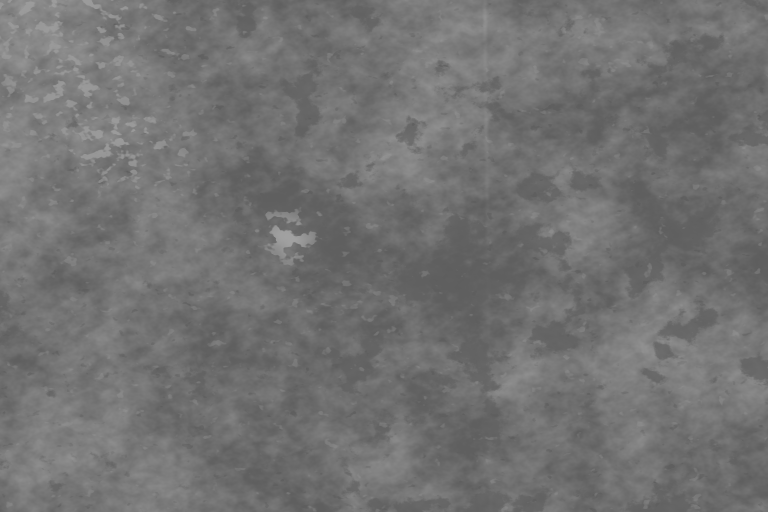
Give the GLSL for this texture, as a Shadertoy shader.

```glsl
#define BASE_TONE 0.436
#define FLOOR_TONE 0.368
#define FLAKE_TONE 0.625
#define STAIN_CONTRAST 1.3
#define CLOUD_CONTRAST 0.22
#define BLOTCH_CONTRAST 0.09
#define GRAIN_CONTRAST 0.10
#define STREAK_CONTRAST 0.04
#define PATCH_SCALE vec2(8.5, 11.0)
#define FLAKE_SCALE vec2(32.0, 44.0)
#define SEAM_X 0.947

vec2 gradientAt(vec2 cell) {
    vec3 q = fract(cell.xyx * vec3(0.1031, 0.1030, 0.0973));
    q += dot(q, q.yzx + 33.33);
    float angle = 6.2832 * fract((q.x + q.y) * q.z);
    return vec2(cos(angle), sin(angle));
}

float gradientNoise(vec2 p) {
    vec2 i = floor(p), f = fract(p);
    vec2 u = f * f * f * (f * (f * 6.0 - 15.0) + 10.0);
    vec2 e = vec2(1.0, 0.0);
    float a = dot(gradientAt(i), f);
    float b = dot(gradientAt(i + e.xy), f - e.xy);
    float c = dot(gradientAt(i + e.yx), f - e.yx);
    float d = dot(gradientAt(i + e.xx), f - e.xx);
    return mix(mix(a, b, u.x), mix(c, d, u.x), u.y);
}

float fbm(vec2 p, int octaves) {
    float sum = 0.0, gain = 0.5;
    for (int i = 0; i < octaves; i++) {
        sum += gain * gradientNoise(p);
        p = mat2(1.6, 1.2, -1.2, 1.6) * p + 17.3;
        gain *= 0.55;
    }
    return sum;
}

float blob(vec2 p, vec2 center, vec2 size) {
    vec2 d = (p - center) / size;
    return exp(-dot(d, d));
}

// Broad light and dark areas of the wall
float stains(vec2 p) {
    float tone = 0.060 * blob(p, vec2(0.10, 0.82), vec2(0.25, 0.32));
    tone += 0.035 * blob(p, vec2(0.22, 0.14), vec2(0.24, 0.18));
    tone += 0.028 * blob(p, vec2(0.76, 0.78), vec2(0.18, 0.16));
    tone += 0.040 * blob(p, vec2(1.17, 0.92), vec2(0.16, 0.08));
    tone += 0.022 * blob(p, vec2(1.20, 0.35), vec2(0.24, 0.22));
    tone -= 0.040 * blob(p, vec2(0.46, 0.64), vec2(0.16, 0.10));
    tone -= 0.028 * blob(p, vec2(0.90, 0.42), vec2(0.20, 0.18));
    tone -= 0.025 * blob(p, vec2(0.45, 0.26), vec2(0.14, 0.20));
    tone -= 0.025 * blob(p, vec2(1.36, 0.70), vec2(0.16, 0.16));
    tone -= 0.030 * blob(p, vec2(0.02, 0.26), vec2(0.10, 0.10));
    return STAIN_CONTRAST * tone;
}

void mainImage(out vec4 fragColor, in vec2 fragCoord) {
    vec2 p = fragCoord / iResolution.y;
    vec2 warp = vec2(fbm(p * 9.0 + 3.7, 3), fbm(p * 9.0 + 41.2, 3));
    vec2 w = p + 0.04 * warp;
    vec2 fine = p + 0.012 * warp;

    // Clouds, blotches, grain and faint slanted streaks
    float tone = BASE_TONE + stains(w);
    tone += CLOUD_CONTRAST * fbm(w * vec2(4.0, 5.0) + 8.1, 5);
    tone += BLOTCH_CONTRAST * fbm(fine * vec2(13.0, 18.0) + 5.3, 4);
    tone += GRAIN_CONTRAST * fbm(fine * vec2(34.0, 46.0), 3);
    vec2 along = mat2(0.87, -0.5, 0.5, 0.87) * p;
    tone += STREAK_CONTRAST * fbm(along * vec2(12.0, 55.0), 2);

    // Dark worn patches with ragged edges
    float worn = fbm(fine * PATCH_SCALE + 60.4, 6);
    worn += 0.13 * blob(p, vec2(0.92, 0.42), vec2(0.28, 0.20));
    worn += 0.05 * blob(p, vec2(1.35, 0.66), vec2(0.22, 0.22));
    worn -= 0.15 * blob(p, vec2(0.10, 0.80), vec2(0.30, 0.40));
    worn -= 0.07 * blob(p, vec2(0.20, 0.12), vec2(0.30, 0.22));
    tone = mix(tone, FLOOR_TONE, 0.7 * smoothstep(0.14, 0.25, worn));

    // Small dark pits
    float pits = smoothstep(0.22, 0.36, fbm(fine * vec2(34.0, 50.0) + 91.0, 3));
    tone -= 0.045 * pits;

    // Soft lower limit of the tone
    float above = tone - FLOOR_TONE;
    tone = FLOOR_TONE + 0.5 * (above + sqrt(above * above + 0.0003));

    // Pale flakes: corner field, one bright spot and stray chips
    float field = blob(w, vec2(0.13, 0.99), vec2(0.22, 0.13));
    field = max(field, blob(w, vec2(0.23, 0.73), vec2(0.13, 0.12)));
    field = max(field, 0.9 * blob(w, vec2(0.14, 0.84), vec2(0.15, 0.12)));
    float spot = blob(w, vec2(0.565, 0.54), vec2(0.052, 0.042));
    float stray = blob(w, vec2(1.17, 0.92), vec2(0.17, 0.08));
    stray = max(stray, blob(w, vec2(0.68, 0.40), vec2(0.16, 0.14)));
    float chips = fbm(fine * FLAKE_SCALE + 23.0, 3);
    chips += 0.12 * gradientNoise(p * 13.0 + 7.0);
    chips += 0.22 * field + 0.36 * spot + 0.07 * stray;
    float flakes = smoothstep(0.22, 0.36, chips);
    tone = mix(tone, FLAKE_TONE, flakes * (0.3 + 0.55 * max(field, spot)));
    tone += 0.04 * spot;

    // Faint vertical seam, fading toward the bottom
    float seam = smoothstep(0.007, 0.0, abs(p.x - SEAM_X - 0.012 * (1.0 - p.y)));
    float fade = 0.25 + 0.75 * smoothstep(0.50, 0.65, p.y);
    tone += 0.035 * seam * fade * (0.7 + 1.2 * gradientNoise(vec2(3.0, p.y * 14.0)));

    fragColor = vec4(vec3(clamp(tone, 0.0, 1.0)), 1.0);
}
```
